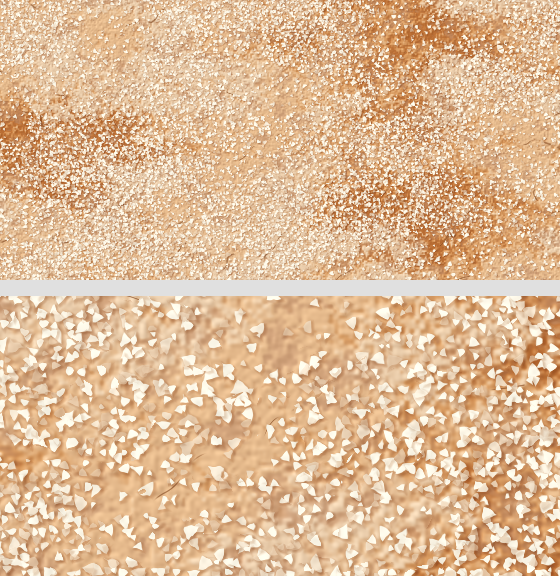
Top: the whole. Bottom: its middle third, enlarged.
Reproduce this texture procedurally as a WebGL 2 fragment shader.

```glsl
#version 300 es
precision highp float;
// Weathered sandstone plaster: ochre ground in broad, mostly level stains,
// roughened by lit grit, strewn with ragged cream chips and hairline cracks.
// Layered value noise tints the ground; jittered cells place chips and cracks.

#define RUST  vec3(0.73, 0.43, 0.20)
#define AMBER vec3(0.85, 0.61, 0.38)
#define SAND  vec3(0.90, 0.73, 0.55)
#define PALE  vec3(0.92, 0.82, 0.70)
#define CLAY  vec3(0.77, 0.58, 0.44)
#define CREAM vec3(1.00, 0.98, 0.92)
#define CRACK_COLOR vec3(0.50, 0.27, 0.11)
#define CHIP_SCALE 58.0
#define CHIP_SIZE 0.37
#define CRACK_SCALE 6.0
#define GRIT 1.0
#define RELIEF 0.24

uniform vec2 u_resolution;
out vec4 fragColor;

float hash(vec2 p) {
  vec3 q = fract(vec3(p.xyx) * 0.1031);
  q += dot(q, q.yzx + 33.33);
  return fract((q.x + q.y) * q.z);
}

vec2 hash2(vec2 p) {
  return vec2(hash(p + 17.3), hash(p + 71.9));
}

float noise(vec2 p) {
  vec2 i = floor(p), f = fract(p);
  f = f * f * (3.0 - 2.0 * f);
  float low = mix(hash(i), hash(i + vec2(1, 0)), f.x);
  float high = mix(hash(i + vec2(0, 1)), hash(i + vec2(1, 1)), f.x);
  return mix(low, high, f.y);
}

float fbm(vec2 p) {
  float sum = 0.0, amp = 0.5;
  for (int k = 0; k < 5; k++) {
    sum += amp * noise(p);
    p = mat2(1.6, 1.1, -1.1, 1.6) * p + 9.7;
    amp *= 0.5;
  }
  return sum / 0.97;
}

mat2 rotation(float a) {
  return mat2(cos(a), sin(a), -sin(a), cos(a));
}

// Signed distance to the nearest chip (x) and that chip's random tint (y).
vec2 chips(vec2 p, float scale, float cover, float seed) {
  vec2 g = p * scale, cell = floor(g);
  float ragged = (noise(g * 2.6 + seed) - 0.5) * 0.26;
  vec2 best = vec2(1.0, 0.0);
  for (int y = -1; y <= 1; y++)
  for (int x = -1; x <= 1; x++) {
    vec2 id = cell + vec2(x, y);
    vec2 key = id + seed;
    if (hash(key + 5.1) > cover) continue;
    vec2 r = hash2(key);
    vec2 q = rotation(6.283 * hash(key + 41.7)) * (g - id - 0.1 - 0.8 * r);
    q.x *= mix(0.75, 1.4, r.y);
    float wedge = max(-q.y * 1.15, abs(q.x) * 0.85 + q.y * 0.6);
    float facet = max(wedge, dot(q, vec2(0.8, 0.6)) * 1.2);
    float d = mix(facet, length(q), 0.3) + ragged - CHIP_SIZE * mix(0.55, 1.1, hash(key + 29.5));
    if (d < best.x) best = vec2(d, hash(key + 63.2));
  }
  return vec2(best.x / scale, best.y);
}

// Coverage of short, wavering, mostly level cracks.
float cracks(vec2 p, float px) {
  vec2 wobble = vec2(noise(p * 22.0), noise(p * 22.0 + 50.0)) - 0.5;
  vec2 g = p * CRACK_SCALE + wobble * 0.28, cell = floor(g);
  float ink = 0.0;
  for (int y = -1; y <= 1; y++)
  for (int x = -1; x <= 1; x++) {
    vec2 id = cell + vec2(x, y);
    if (hash(id + 13.0) > 0.5) continue;
    vec2 q = rotation(1.8 * (hash(id + 83.0) - 0.65)) * (g - id - hash2(id));
    float reach = mix(0.15, 0.45, hash(id + 37.0));
    q.x -= clamp(q.x, -reach, reach);
    float d = length(q) / CRACK_SCALE;
    ink = max(ink, 1.0 - smoothstep(0.0, 0.0008 + px, d));
  }
  return ink * smoothstep(0.35, 0.6, noise(p * 45.0 + 8.0));
}

float gritHeight(vec2 p) {
  return noise(p * 80.0) * 0.5 + noise(p * 165.0 + 4.0) * 0.5 - 0.5;
}

void main() {
  float px = 1.0 / u_resolution.y;
  vec2 p = gl_FragCoord.xy * px;

  // Ground: broad stains roughened by fine grit
  float stain = smoothstep(0.28, 0.68, fbm(p * vec2(1.9, 3.6) + 3.4));
  float grit = gritHeight(p);
  float slope = grit - gritHeight(p + vec2(-0.004, 0.004));
  float tone = stain * 0.95 + 0.02 + grit * GRIT + (fbm(p * 16.0) - 0.5) * 0.8;
  vec3 color = mix(RUST, AMBER, smoothstep(-0.1, 0.4, tone));
  color = mix(color, SAND, smoothstep(0.3, 0.75, tone));
  float dust = fbm(p * vec2(5.0, 8.0) + 31.0) + grit * 0.6;
  color = mix(color, PALE, 0.8 * smoothstep(0.45, 0.75, dust));
  float dull = fbm(p * vec2(18.0, 24.0) + 77.0) - grit * 0.6;
  color = mix(color, CLAY, 0.6 * smoothstep(0.5, 0.8, dull));
  color *= 1.0 + slope * RELIEF * vec3(0.8, 1.0, 1.2);

  // Cracks lie beneath the chips
  color = mix(color, CRACK_COLOR, 0.6 * cracks(p, px));

  // Chips: two sizes, gathered in drifts, shaded below and to the right
  float drift = smoothstep(0.3, 0.64, fbm(p * vec2(2.8, 4.4) + 58.0));
  float cover = mix(0.2, 0.92, drift);
  for (int k = 0; k < 2; k++) {
    float scale = CHIP_SCALE * (1.0 + 0.35 * float(k));
    float seed = 130.0 * float(k);
    vec2 chip = chips(p, scale, cover, seed);
    float shade = 1.0 - smoothstep(-0.001, 0.004, chips(p + vec2(-0.002, 0.002), scale, cover, seed).x);
    color *= 1.0 - shade * vec3(0.09, 0.15, 0.2);
    vec3 face = mix(PALE, CREAM, smoothstep(0.0, 0.5, chip.y)) + grit * 0.12;
    float body = 1.0 - smoothstep(-0.7 * px, 0.7 * px, chip.x);
    color = mix(color, face, body * mix(0.6, 1.0, smoothstep(0.0, 0.6, chip.y)));
  }
  fragColor = vec4(clamp(color, 0.0, 1.0), 1.0);
}
```
